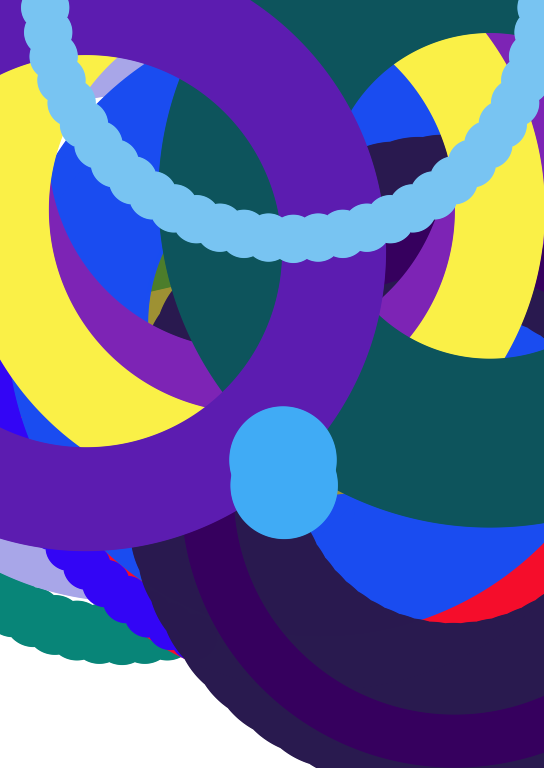
Reproduce this background procedurally as a Shadertoy shader.

```glsl
// Overlapping flat-coloured hoops on white, stacked from back to front.
// Smooth hoops are ring distances; scalloped ones are discs repeated
// along an arc by snapping the polar angle to a fixed step.

const float PI = 3.14159;

float disc(vec2 p, vec2 centre, float radius) {
    return length(p - centre) - radius;
}

float ring(vec2 p, vec2 centre, float radius, float halfWidth) {
    return abs(length(p - centre) - radius) - halfWidth;
}

// Discs spaced along an arc; angles run from straight down, positive to the right
float chain(vec2 p, vec2 centre, float radius, float bead, float stepAngle, vec2 span) {
    vec2 q = p - centre;
    float angle = clamp(atan(q.x, -q.y), span.x, span.y);
    angle = round(angle / stepAngle) * stepAngle;
    return length(q - radius * vec2(sin(angle), -cos(angle))) - bead;
}

// Lay a colour over the layers below, with a one-pixel soft edge
void paint(inout vec3 base, vec3 colour, float dist) {
    float pixel = 1.0 / iResolution.y;
    base = mix(base, colour, 1.0 - smoothstep(-0.6 * pixel, 0.6 * pixel, dist));
}

void mainImage(out vec4 fragColor, in vec2 fragCoord) {
    vec2 p = fragCoord / iResolution.y;
    vec2 fullTurn = vec2(-PI, PI);

    vec3 jade = vec3(0.03, 0.52, 0.47);
    vec3 lavender = vec3(0.66, 0.65, 0.91);
    vec3 red = vec3(0.96, 0.05, 0.17);
    vec3 ultramarine = vec3(0.20, 0.02, 0.96);
    vec3 moss = vec3(0.30, 0.49, 0.17);
    vec3 olive = vec3(0.62, 0.57, 0.20);
    vec3 blue = vec3(0.10, 0.30, 0.94);
    vec3 midnight = vec3(0.16, 0.10, 0.31);
    vec3 plum = vec3(0.21, 0.00, 0.37);
    vec3 orchid = vec3(0.49, 0.14, 0.71);
    vec3 yellow = vec3(0.98, 0.94, 0.28);
    vec3 teal = vec3(0.05, 0.33, 0.36);
    vec3 violet = vec3(0.36, 0.11, 0.69);
    vec3 sky = vec3(0.47, 0.77, 0.95);
    vec3 azure = vec3(0.25, 0.67, 0.96);

    vec3 col = vec3(1.0);

    // Rear hoops, showing at the lower left and lower right
    paint(col, jade, chain(p, vec2(0.159, 0.469), 0.296, 0.039, 0.1, fullTurn));
    paint(col, lavender, ring(p, vec2(0.169, 0.609), 0.330, 0.063));
    paint(col, red, ring(p, vec2(0.419, 0.512), 0.350, 0.061));
    paint(col, ultramarine,
          chain(p, vec2(0.417, 0.570), 0.432, 0.031, 0.078, vec2(-1.8, -0.4)));

    // Green slivers inside the blue hoop
    vec2 blueCentre = vec2(0.417, 0.579);
    float core = disc(p, blueCentre, 0.230);
    paint(col, moss, core);
    paint(col, olive, max(core, p.y - 0.575 - 0.23 * p.x));
    paint(col, blue, ring(p, blueCentre, 0.316, 0.092));

    // Dark scalloped hoop with its plum band
    paint(col, midnight, chain(p, vec2(0.590, 0.393), 0.318, 0.114, 0.1, fullTurn));
    paint(col, plum, ring(p, vec2(0.592, 0.357), 0.322, 0.0345));

    // Front hoops
    paint(col, orchid, ring(p, vec2(0.323, 0.805), 0.332, 0.072));
    paint(col, yellow, ring(p, vec2(0.328, 0.727), 0.323, 0.0586));
    paint(col, teal, ring(p, vec2(0.638, 0.745), 0.322, 0.110));
    paint(col, violet, ring(p, vec2(0.112, 0.673), 0.323, 0.0677));

    // Hanging bead string and the pair of large dots
    paint(col, sky, chain(p, vec2(0.382, 1.013), 0.324, 0.0315, 0.1, fullTurn));
    for (int i = 0; i < 2; i++) {
        vec2 centre = vec2(0.3685, 0.401) + float(i) * vec2(0.0015, -0.033);
        paint(col, azure, disc(p, centre, 0.070));
    }

    fragColor = vec4(col, 1.0);
}
```
